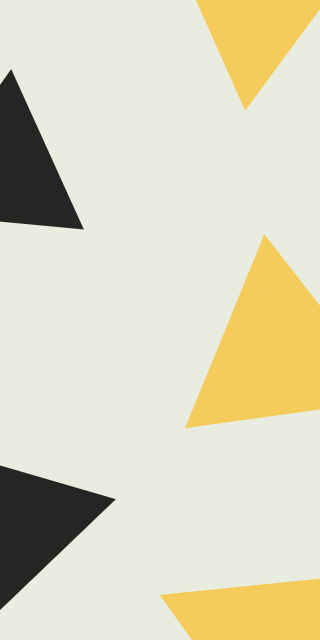
Give the GLSL for this background, as a WebGL 2 fragment shader.

```glsl
#version 300 es
precision highp float;

uniform vec2 u_resolution;
out vec4 fragColor;

struct Triangle { vec2 a, b, c; vec3 color; };

const vec3 PAPER = vec3(0.910, 0.930, 0.874);
const vec3 AMBER = vec3(0.961, 0.800, 0.361);
const vec3 CHARCOAL = vec3(0.145, 0.145, 0.137);
const float EDGE_PIXELS = 1.0;

// Corners in units of the canvas width, origin at the lower left.
const int COUNT = 5;
const Triangle TRIANGLES[COUNT] = Triangle[COUNT](
    Triangle(vec2(0.766, 1.654), vec2(0.535, 2.173), vec2(1.094, 2.099), AMBER),
    Triangle(vec2(0.826, 1.268), vec2(0.578, 0.662), vec2(1.228, 0.752), AMBER),
    Triangle(vec2(0.499, 0.141), vec2(1.198, 0.212), vec2(0.800, -0.281), AMBER),
    Triangle(vec2(0.035, 1.784), vec2(0.262, 1.283), vec2(-0.284, 1.334), CHARCOAL),
    Triangle(vec2(0.362, 0.440), vec2(-0.156, 0.591), vec2(-0.156, -0.056), CHARCOAL)
);

float cross2(vec2 u, vec2 v) {
    return u.x * v.y - u.y * v.x;
}

// Signed distance to the line from a to b, positive on its right.
float lineDistance(vec2 p, vec2 a, vec2 b) {
    return cross2(p - a, normalize(b - a));
}

// Negative inside; the winding sign allows corners in either order.
float triangleDistance(vec2 p, Triangle t) {
    float winding = sign(cross2(t.b - t.a, t.c - t.a));
    return max(winding * lineDistance(p, t.a, t.b),
           max(winding * lineDistance(p, t.b, t.c),
               winding * lineDistance(p, t.c, t.a)));
}

void main() {
    vec2 p = gl_FragCoord.xy / u_resolution.x;
    float halfEdge = 0.5 * EDGE_PIXELS / u_resolution.x;

    // Layer the flat triangles over the paper.
    vec3 color = PAPER;
    for (int i = 0; i < COUNT; i++) {
        float d = triangleDistance(p, TRIANGLES[i]);
        float coverage = clamp(0.5 - 0.5 * d / halfEdge, 0.0, 1.0);
        color = mix(color, TRIANGLES[i].color, coverage);
    }
    fragColor = vec4(color, 1.0);
}
```
